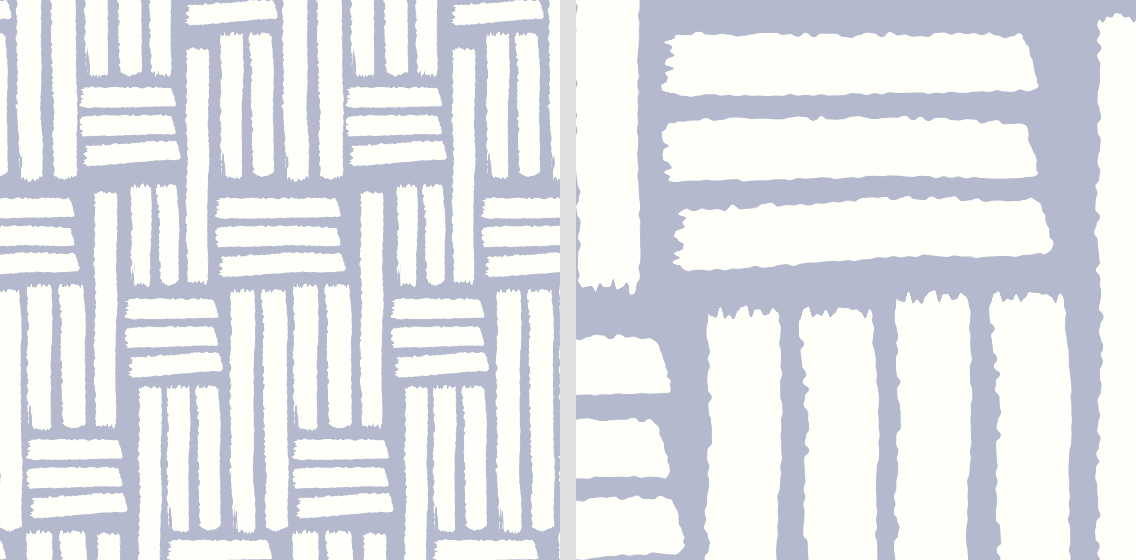
Left: the whole. Right: its middle third, enlarged.
This pattern is drawn by a WebGL 2 fragment shader. Its source:

```glsl
#version 300 es
precision highp float;
// Basket weave of dry brush strokes: rows of three horizontal bars between
// pairs and singles of vertical bars, repeated sideways. Each bar is a rounded
// box whose sides and ends are pushed about by value noise.

uniform vec2 u_resolution;
out vec4 fragColor;

#define SPAN 768.0          // layout units per canvas height
#define PERIOD 365.0        // width of one repeat
#define ROW_PITCH 38.0      // spacing of horizontal bars
#define ROW_WIDTH 28.5      // thickness of horizontal bars
#define POST_WIDTH 31.0     // thickness of single vertical bars
#define PAIR_FILL 0.74      // thickness of paired bars over their pitch
#define FRAY 3.5            // roughness along the sides
#define SWAY 4.0            // slow bend of a bar
#define TAPER 3.0           // thinning towards the tail
#define CORNER 3.5          // corner radius
#define GROUND vec3(0.71, 0.725, 0.805)
#define PAINT vec3(1.0, 1.0, 0.98)

// Horizontal triples: left, top, length
const vec3 ROWS[6] = vec3[6](
    vec3(252, -74, 124), vec3(112, 119, 131), vec3(298, 271, 171),
    vec3(174, 409, 127), vec3(39, 602, 131), vec3(232, 740, 143));

// Vertical pairs: left, top, bottom, pitch
const vec4 PAIRS[8] = vec4[8](
    vec4(115, -100, 104, 45), vec4(22, -100, 246, 47),
    vec4(301, 47, 243, 42), vec4(178, 255, 391, 38),
    vec4(36, 392, 588, 46), vec4(315, 399, 729, 45),
    vec4(228, 531, 728, 42), vec4(35, 730, 900, 48));

// Vertical singles: left, top, bottom
const vec3 POSTS[5] = vec3[5](
    vec3(205, -200, 102), vec3(255, 67, 388), vec3(129, 264, 585),
    vec3(190, 531, 868), vec3(133, 732, 1000));

float hash(vec2 p) {
    return fract(sin(dot(p, vec2(127.1, 311.7))) * 43758.5);
}

float noise(vec2 p) {
    vec2 cell = floor(p), f = fract(p);
    f = f * f * (3.0 - 2.0 * f);
    return mix(mix(hash(cell), hash(cell + vec2(1, 0)), f.x),
               mix(hash(cell + vec2(0, 1)), hash(cell + vec2(1, 1)), f.x), f.y);
}

// Offset from a bar's corner, wrapped to the nearest repeat
vec2 wrapped(vec2 p, vec2 corner) {
    const float margin = 30.0;
    vec2 q = p - corner;
    return vec2(mod(q.x + margin, PERIOD) - margin, q.y);
}

// Distance to one bar; q.x runs along it and q.y across.
// ends: head roughness, tail roughness, tail slant, place of the tail's tip
float stroke(vec2 q, vec2 size, vec4 ends, float lean, float dry, float seed) {
    if (any(lessThan(q, vec2(-15.0))) || any(greaterThan(q, size + 15.0))) return 100.0;
    float along = q.x / size.x;
    q.y -= lean * along + SWAY * (noise(vec2(q.x / 50.0, seed * 7.3)) - 0.5);
    float across = q.y / size.y;

    // Frayed outline
    float bristle = noise(vec2(q.x / 9.0, q.y / 2.0) + seed * 17.0) - 0.5;
    float fray = FRAY * (noise(q / vec2(3.5, 2.5) + seed * 31.0) - 0.5);
    float head = ends.x * bristle;
    float tail = ends.y * bristle + ends.z * abs(across - ends.w);
    vec2 edge = vec2(max(head - q.x, q.x + tail - size.x),
                     max(fray - q.y, q.y - size.y + TAPER * along + 0.4 * fray));
    vec2 k = edge + CORNER;
    float d = length(max(k, 0.0)) + min(max(k.x, k.y), 0.0) - CORNER;

    // Dry streaks near one side of the tail
    float worn = dry * (1.0 - smoothstep(10.0, 60.0, size.x - q.x))
                     * (1.0 - smoothstep(0.05, 0.45, across));
    float streak = noise(vec2(q.x / 14.0, q.y / 1.6) + seed * 5.0);
    return max(d, 5.0 * (streak + worn - 1.4));
}

void main() {
    float pixel = SPAN / u_resolution.y;
    vec2 p = gl_FragCoord.xy * pixel;
    p.y = SPAN - p.y;
    float d = 100.0;

    // Horizontal triples, the last bar tilted
    for (int i = 0; i < 6; i++) {
        for (int j = 0; j < 3; j++) {
            float n = float(j), last = step(1.5, n);
            vec2 q = wrapped(p, ROWS[i].xy + vec2(5.0 * last, n * ROW_PITCH + 1.0 + 3.0 * last));
            vec4 ends = vec4(8.0, 1.5, 8.0, 1.0 - 0.25 * last);
            d = min(d, stroke(q, vec2(ROWS[i].z, ROW_WIDTH), ends, 0.5 - 5.5 * last, 0.0, n + 1.0));
        }
    }
    // Vertical pairs: a dry bar, then a pointed one
    for (int i = 0; i < 8; i++) {
        vec4 pair = PAIRS[i];
        for (int j = 0; j < 2; j++) {
            float n = float(j);
            vec2 q = wrapped(p, pair.xy + vec2(n * pair.w, 0.0)).yx;
            vec4 ends = mix(vec4(7.0, 9.0, 2.0, 0.5), vec4(6.0, 3.0, 11.0, 0.4), n);
            vec2 size = vec2(pair.z - pair.y, pair.w * PAIR_FILL);
            d = min(d, stroke(q, size, ends, 3.0 + 2.0 * n, 1.0 - n, n + 4.0));
        }
    }
    // Vertical singles
    for (int i = 0; i < 5; i++) {
        vec2 q = wrapped(p, POSTS[i].xy).yx;
        vec2 size = vec2(POSTS[i].z - POSTS[i].y, POST_WIDTH);
        d = min(d, stroke(q, size, vec4(6.0, 9.0, 2.0, 0.4), 2.0, 0.2, 6.0));
    }

    float ink = 1.0 - smoothstep(-0.7 * pixel, 0.7 * pixel, d);
    fragColor = vec4(mix(GROUND, PAINT, ink), 1.0);
}
```
